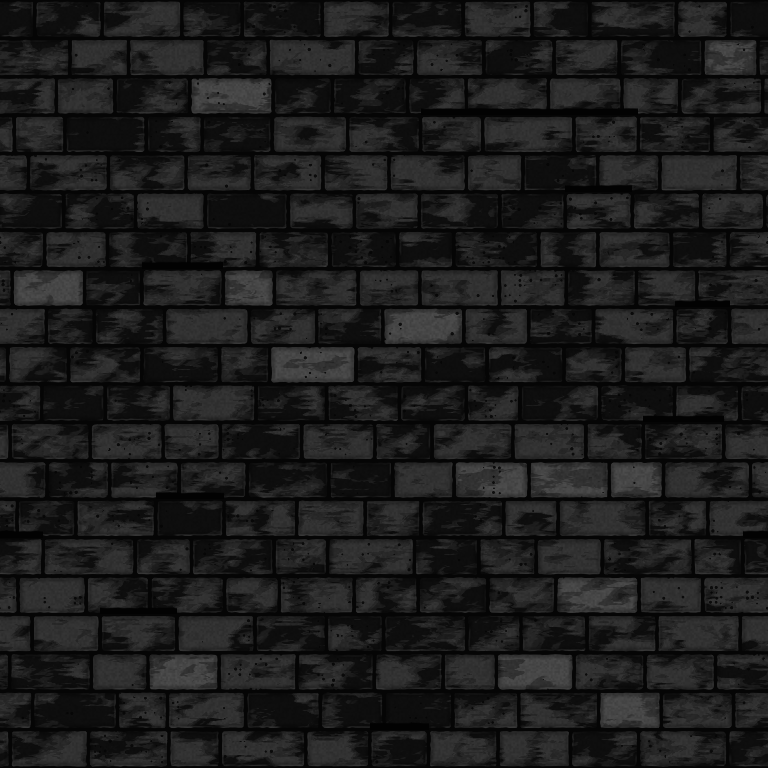
Reproduce this texture procedurally as a WebGL 1 fragment shader.

```glsl
precision highp float;
// Worn charcoal brick wall: 20 staggered courses of about 11 uneven bricks.
uniform vec2 u_resolution;

const float COLS = 11.0;
const float ROWS = 20.0;
const float EDGE_JITTER = 0.34;     // uneven brick lengths, in bricks
const float JOINT_HALF = 0.0021;    // half the mortar width
const float CORNER = 0.0045;        // largest corner radius
const float RIM_WIDTH = 0.0011;     // half width of the lit edge
const float SLAB_HEIGHT = 0.0085;   // deep shadow above a recessed brick
const float SLAB_SHARE = 0.045;
const float PALE_SHARE = 0.055;
const float CHIP_GRID = 150.0;

const vec3 MORTAR = vec3(0.018);
const vec3 SOOT = vec3(0.052);
const vec3 COAL = vec3(0.110);
const vec3 ASH = vec3(0.152);
const vec3 SLATE = vec3(0.192);
const vec3 PALE = vec3(0.275);
const vec3 RIM = vec3(0.300);

float hash(vec2 p) {
  vec3 q = fract(p.xyx * vec3(0.1031, 0.1030, 0.0973));
  q += dot(q, q.yzx + 33.33);
  return fract((q.x + q.y) * q.z);
}

float noise(vec2 p) {
  vec2 i = floor(p), f = fract(p);
  f = f * f * (3.0 - 2.0 * f);
  return mix(mix(hash(i), hash(i + vec2(1.0, 0.0)), f.x),
             mix(hash(i + vec2(0.0, 1.0)), hash(i + 1.0), f.x), f.y);
}

float fbm(vec2 p) {
  float sum = 0.0, amp = 0.53;
  for (int k = 0; k < 4; k++) {
    sum += amp * noise(p);
    p = p * 2.1 + 17.3;
    amp *= 0.5;
  }
  return sum;
}

// Position of the joint left of brick i, in brick units
float jointX(float i, float row) {
  float stagger = 0.5 * mod(row, 2.0) + 0.3 * hash(vec2(row, 71.0));
  return i + stagger + EDGE_JITTER * (hash(vec2(mod(i, COLS), row + 5.0)) - 0.5);
}

// Brick at x in a course: wrapped index, left and right joint
vec3 findBrick(float x, float row) {
  float i = floor(x - 0.5 * mod(row, 2.0) - 0.3 * hash(vec2(row, 71.0)));
  if (x < jointX(i, row)) i -= 1.0;
  else if (x >= jointX(i + 1.0, row)) i += 1.0;
  return vec3(mod(i, COLS), jointX(i, row) / COLS, jointX(i + 1.0, row) / COLS);
}

float roundBox(vec2 p, vec2 halfSize, float r) {
  vec2 q = abs(p) - halfSize + r;
  return length(max(q, 0.0)) + min(max(q.x, q.y), 0.0) - r;
}

// Layered soot patches with ragged, mostly horizontal edges
vec3 brickFace(vec2 q, vec2 id) {
  vec2 s = q + 3.0 * id + 40.0;
  float streak = noise(s * vec2(45.0, 330.0)) - 0.5;
  float blotch = fbm(s * vec2(34.0, 48.0) + 0.6 * streak);
  float pale = step(1.0 - PALE_SHARE, hash(id + 91.0));
  float t = 0.5 + 1.25 * (blotch - 0.5) + 0.13 * streak;
  t += 0.4 * (hash(id + 13.0) - 0.5) + 0.45 * pale;
  vec3 c = mix(SOOT, COAL, smoothstep(0.33, 0.42, t));
  c = mix(c, ASH, smoothstep(0.46, 0.51, t));
  c = mix(c, SLATE, smoothstep(0.58, 0.62, t));
  c = mix(c, PALE, smoothstep(0.80, 0.90, t) * pale);
  return c * (0.9 + 0.2 * noise(s * 420.0));
}

// Scattered round pits, clustered on some bricks
float chips(vec2 q, vec2 id, float px) {
  vec2 g = (q + id + 20.0) * CHIP_GRID;
  vec2 cell = floor(g);
  float density = 0.3 * smoothstep(0.45, 0.8, noise(g * 0.16)) * hash(id + 47.0);
  float present = step(1.0 - density, hash(cell + 9.0));
  vec2 centre = 0.35 + 0.3 * vec2(hash(cell), hash(cell + 31.0));
  float radius = mix(0.12, 0.33, hash(cell + 63.0));
  float aa = px * CHIP_GRID;
  return present * (1.0 - smoothstep(radius - 0.5 * aa, radius + 0.5 * aa, length(fract(g) - centre)));
}

void main() {
  vec2 p = gl_FragCoord.xy / u_resolution;
  float px = 1.0 / min(u_resolution.x, u_resolution.y);
  float row = floor(p.y * ROWS);
  vec3 brick = findBrick(p.x * COLS, row);
  vec2 id = vec2(brick.x, row);
  vec2 q = p - vec2(0.5 * (brick.y + brick.z), (row + 0.5) / ROWS);
  vec2 halfSize = 0.5 * vec2(brick.z - brick.y, 1.0 / ROWS) - JOINT_HALF;

  // Brick outline, slightly chipped
  float rough = noise((q + id) * 190.0);
  float d = roundBox(q, halfSize, CORNER * (0.4 + 0.6 * hash(id + 3.0))) + 0.0012 * (rough - 0.4);
  vec3 face = brickFace(q, id) * mix(0.68, 1.0, smoothstep(0.0, 0.008, -d));
  face = mix(face, MORTAR, 0.85 * chips(q, id, px));

  // Worn light rim, strongest along the bottom
  float bottom = smoothstep(0.004, 0.0, q.y + halfSize.y);
  float side = smoothstep(0.004, 0.0, halfSize.x - abs(q.x));
  float wear = smoothstep(0.25, 0.75, noise((q + id) * 75.0 + 8.0));
  float line = 1.0 - smoothstep(RIM_WIDTH - 0.5 * px, RIM_WIDTH + 0.5 * px, abs(d + 0.0016));
  face = mix(face, RIM, line * wear * max(0.6 * bottom, max(0.35 * side, 0.12)));
  vec3 color = mix(face, MORTAR, smoothstep(-0.5 * px, 0.5 * px, d));

  // Deep shadow cast above recessed bricks of the course below
  float lower = mod(row - 1.0, ROWS);
  vec3 under = findBrick(p.x * COLS, lower);
  float recessed = step(1.0 - SLAB_SHARE, hash(vec2(under.x, lower) + 27.0));
  float height = p.y - row / ROWS + 0.0015 * (noise(p * 130.0) - 0.5);
  float slab = recessed * (1.0 - smoothstep(SLAB_HEIGHT - px, SLAB_HEIGHT + px, height));
  gl_FragColor = vec4(mix(color, vec3(0.006), slab), 1.0);
}
```
